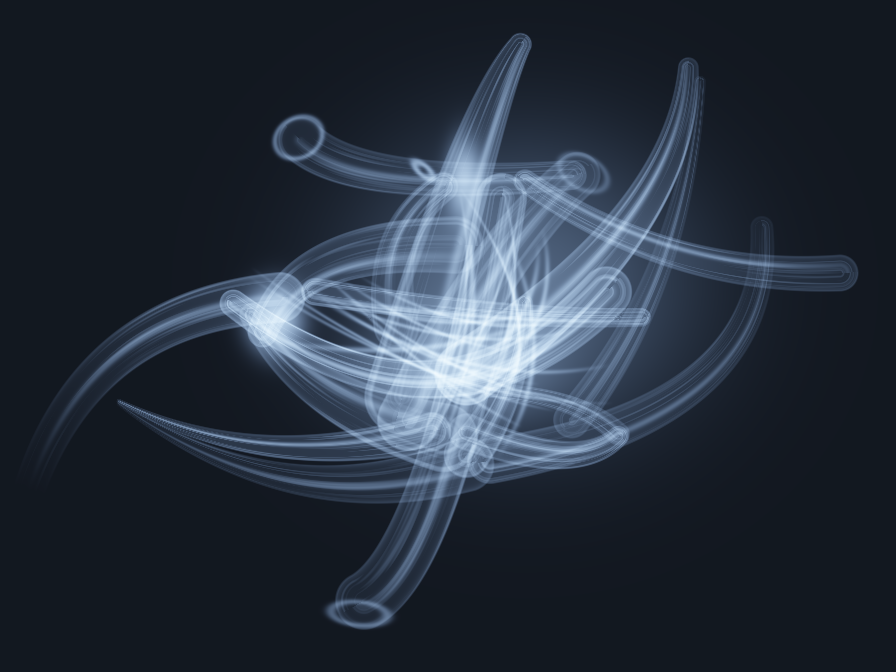
A WebGL 2 fragment shader for this background:

```glsl
#version 300 es
precision highp float;
// Translucent glass tubes sweeping through a dark blue haze.
// Each tube is a quadratic curve with bright rims and noisy streaks; all light
// is summed as one value, then exposed into a cold blue to white ramp.

#define VIEW_HEIGHT 5.76
#define BASE_LIGHT 0.10
#define HAZE_LIGHT 0.40
#define BODY_LIGHT 0.17
#define RIM_LIGHT 0.50
#define SHEEN_LIGHT 0.75
#define STREAK_LIGHT 0.95
#define FILAMENTS 11
#define EXPOSURE vec3(0.74, 0.97, 1.34)

uniform vec2 u_resolution;
out vec4 fragColor;
float pixel;

vec2 hash2(vec2 p) {
    vec3 q = fract(p.xyx * vec3(0.1031, 0.1030, 0.0973));
    q += dot(q, q.yzx + 33.33);
    return fract((q.xx + q.yz) * q.zy);
}

float corner(vec2 cell, vec2 f, vec2 o) {
    return dot(hash2(cell + o) * 2.0 - 1.0, f - o);
}

float gradientNoise(vec2 p) {
    vec2 i = floor(p), f = fract(p), s = f * f * (3.0 - 2.0 * f);
    float low = mix(corner(i, f, vec2(0)), corner(i, f, vec2(1, 0)), s.x);
    float high = mix(corner(i, f, vec2(0, 1)), corner(i, f, vec2(1)), s.x);
    return mix(low, high, s.y);
}

// Signed distance and parameter of the closest point on a curve a-m-c, m at its middle
vec2 curve(vec2 p, vec2 a, vec2 m, vec2 c) {
    vec2 e = 2.0 * m - 1.5 * a - 0.5 * c, b = 2.0 * (a + c - 2.0 * m), d = a - p;
    float k = 1.0 / dot(b, b), kx = k * dot(e, b);
    float ky = k * (2.0 * dot(e, e) + dot(d, b)) / 3.0;
    float s = ky - kx * kx, q = kx * (2.0 * kx * kx - 3.0 * ky) + k * dot(d, e);
    float h = q * q + 4.0 * s * s * s, t;
    if (h >= 0.0) {
        vec2 x = (vec2(1, -1) * sqrt(h) - q) * 0.5;
        vec2 r = sign(x) * pow(abs(x), vec2(1.0 / 3.0));
        t = clamp(r.x + r.y - kx, 0.0, 1.0);
    } else {
        float z = sqrt(-s), v = acos(clamp(q / (2.0 * s * z), -1.0, 1.0)) / 3.0;
        vec2 r = clamp(vec2(2.0 * cos(v), -sqrt(3.0) * sin(v) - cos(v)) * z - kx, 0.0, 1.0);
        vec2 d0 = d + (2.0 * e + b * r.x) * r.x, d1 = d + (2.0 * e + b * r.y) * r.y;
        t = dot(d0, d0) < dot(d1, d1) ? r.x : r.y;
    }
    vec2 off = d + (2.0 * e + b * t) * t, along = e + b * t;
    float side = along.x * off.y - along.y * off.x < 0.0 ? -1.0 : 1.0;
    return vec2(side * length(off), t);
}

// Glass tube; width and gain run from the first end to the last
float tube(vec2 p, vec2 a, vec2 m, vec2 c, vec2 width, vec2 gain) {
    vec2 k = curve(p, a, m, c);
    float w = mix(width.x, width.y, k.y), u = k.x / w;
    float mask = 1.0 - smoothstep(w - 2.0 * pixel, w + 0.5 * pixel, abs(k.x));
    vec2 seed = hash2(a * 37.0 + c * 11.0);
    float rim = pow(min(abs(u), 1.0), 9.0);
    float sheen = exp(-pow((u - seed.x + 0.5) / 0.16, 2.0));
    float streak = gradientNoise(vec2(u * 4.0, k.y * 1.8) + seed * 50.0)
                 + 0.6 * gradientNoise(vec2(u * 11.0, k.y * 2.5) + seed * 90.0);
    float light = BODY_LIGHT + RIM_LIGHT * rim + SHEEN_LIGHT * sheen * (0.4 + 0.6 * sin(k.y * 3.14))
                + STREAK_LIGHT * max(streak, 0.0);
    return mask * light * mix(gain.x, gain.y, k.y);
}

// Thin elliptical mouth of a tube
float ring(vec2 p, vec2 center, vec2 radius, float angle) {
    vec2 d = p - center;
    d = vec2(d.x * cos(angle) + d.y * sin(angle), d.y * cos(angle) - d.x * sin(angle));
    float edge = (length(d / radius) - 1.0) * min(radius.x, radius.y);
    return exp(-pow(edge / (0.012 + pixel), 2.0));
}

float glow(vec2 p, vec2 center, vec2 size) {
    vec2 d = (p - center) / size;
    return exp(-dot(d, d));
}

void main() {
    // Canvas space with y growing downward
    vec2 p = (gl_FragCoord.xy - 0.5 * u_resolution) / u_resolution.y * VIEW_HEIGHT;
    p = vec2(3.84 + p.x, 2.88 - p.y);
    pixel = VIEW_HEIGHT / u_resolution.y;
    float L = BASE_LIGHT + HAZE_LIGHT * glow(p, vec2(4.5, 2.45), vec2(1.3, 1.15));

    // Long outer tubes
    L += tube(p, vec2(.25, 4.2), vec2(1.05, 3.02), vec2(2.4, 2.55), vec2(.14, .22), vec2(0, 1));
    L += tube(p, vec2(2.58, 1.2), vec2(3.4, 1.5), vec2(4.9, 1.5), vec2(.2, .13), vec2(.45, .5));
    L += tube(p, vec2(4.5, 1.55), vec2(5.8, 2.18), vec2(7.2, 2.34), vec2(.1, .16), vec2(.9, .5));
    L += tube(p, vec2(6.53, 1.95), vec2(6.0, 3.25), vec2(4.2, 3.95), vec2(.1, .2), vec2(.22, .6));
    L += tube(p, vec2(1.02, 3.44), vec2(2.3, 3.82), vec2(3.7, 3.7), vec2(.02, .17), vec2(.9, .8));
    L += tube(p, vec2(1.02, 3.46), vec2(2.5, 4.1), vec2(4.0, 3.98), vec2(.02, .24), vec2(.35, .5));
    L += tube(p, vec2(3.12, 5.15), vec2(3.75, 4.1), vec2(4.3, 1.7), vec2(.25, .22), vec2(.4, .8));
    // Tall tubes
    L += tube(p, vec2(4.46, .38), vec2(4.03, 1.4), vec2(3.45, 3.4), vec2(.1, .33), vec2(.8, .7));
    L += tube(p, vec2(5.9, .58), vec2(5.4, 1.9), vec2(4.0, 3.2), vec2(.09, .28), vec2(.6, 1));
    L += tube(p, vec2(6.0, .7), vec2(5.65, 2.3), vec2(4.9, 3.6), vec2(.05, .16), vec2(.3, .45));
    L += tube(p, vec2(4.95, 1.5), vec2(4.25, 2.3), vec2(3.5, 3.6), vec2(.2, .27), vec2(.45, .8));
    L += tube(p, vec2(4.5, 2.6), vec2(4.35, 3.3), vec2(4.0, 3.9), vec2(.07, .2), vec2(.8, .6));
    // Woven middle
    L += tube(p, vec2(2.0, 2.6), vec2(3.7, 3.25), vec2(5.2, 2.5), vec2(.12, .22), vec2(1.4, .9));
    L += tube(p, vec2(2.25, 2.85), vec2(2.8, 2.27), vec2(3.9, 2.1), vec2(.13, .25), vec2(.9, .45));
    L += tube(p, vec2(2.15, 2.7), vec2(2.8, 3.35), vec2(3.8, 3.75), vec2(.1, .3), vec2(.8, .5));
    L += tube(p, vec2(3.8, 1.6), vec2(3.42, 2.1), vec2(3.4, 2.8), vec2(.13, .2), vec2(.7, .3));
    L += tube(p, vec2(2.7, 2.5), vec2(4.2, 2.68), vec2(5.5, 2.72), vec2(.12, .08), vec2(1, .9));
    L += tube(p, vec2(4.2, 3.35), vec2(4.85, 3.46), vec2(5.3, 3.72), vec2(.06, .1), vec2(.6, .6));
    L += tube(p, vec2(5.3, 3.74), vec2(4.8, 3.9), vec2(4.0, 3.7), vec2(.09, .16), vec2(.8, .7));

    // Fine filaments: steep ones, then level ones
    for (int i = 0; i < 2 * FILAMENTS; i++) {
        vec2 r = hash2(vec2(i, 7)), s = hash2(vec2(i, 19));
        bool steep = i < FILAMENTS;
        vec2 a = steep ? vec2(3.7 + r.x, 1.5 + r.y * 0.6) : vec2(2.1 + r.x, 2.2 + r.y * 0.7);
        vec2 c = steep ? vec2(3.4 + s.x, 3.2 + s.y * 0.8) : vec2(4.3 + s.x, 2.2 + s.y * 1.6);
        vec2 bow = (0.1 + 0.2 * s.x) * (steep ? vec2(1, 0.2) : vec2(0.2, 1));
        vec2 k = curve(p, a, 0.5 * (a + c) + bow, c);
        L += 0.65 * sin(k.y * 3.14) * exp(-pow(k.x / (0.012 + 0.012 * r.y), 2.0));
    }

    // Open mouths and hot spots
    L += 0.5 * ring(p, vec2(2.56, 1.18), vec2(.21, .17), -0.5);
    L += 0.4 * ring(p, vec2(3.08, 5.26), vec2(.24, .1), 0.1);
    L += 0.25 * ring(p, vec2(5.0, 1.48), vec2(.22, .14), 0.5);
    L += 0.8 * ring(p, vec2(3.63, 1.46), vec2(.09, .04), 0.7);
    L += 1.5 * glow(p, vec2(2.36, 2.74), vec2(.2, .24));
    L += 1.1 * glow(p, vec2(3.98, 1.55), vec2(.13, .3));
    L += 0.5 * glow(p, vec2(3.95, 3.15), vec2(.7, .4));

    fragColor = vec4(1.0 - exp(-L * EXPOSURE), 1.0);
}
```
